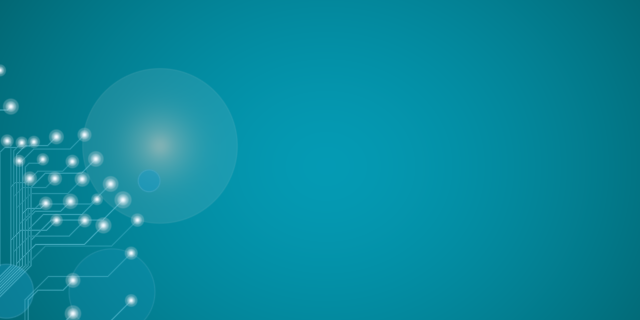
Give the GLSL for this background, as a Shadertoy shader.

```glsl
const vec3 TEAL_BRIGHT = vec3(0.015, 0.605, 0.705);
const vec3 TEAL_DARK = vec3(0.008, 0.45, 0.51);
const vec3 PALE = vec3(0.70, 0.80, 0.83);
const vec3 WARM_GLOW = vec3(0.68, 0.75, 0.73);
const vec3 SKY = vec3(0.10, 0.60, 0.76);
const vec3 WIRE = vec3(0.48, 0.83, 0.92);

float hash(float n) {
    return fract(sin(n * 127.1) * 43758.5453);
}

float segmentDistance(vec2 p, vec2 a, vec2 b) {
    vec2 ab = b - a;
    float t = clamp(dot(p - a, ab) / max(dot(ab, ab), 1e-6), 0.0, 1.0);
    return length(p - a - ab * t);
}

float coverage(float dist, float aa) {
    return 1.0 - smoothstep(-aa, aa, dist);
}

vec3 background(vec2 p) {
    float r = length((p - vec2(1.02, 0.48)) / vec2(1.0, 0.85));
    return mix(TEAL_BRIGHT, TEAL_DARK, pow(r, 1.5));
}

// Translucent disc with a faint rim
vec3 addDisc(vec3 col, vec2 p, vec2 center, float radius, vec3 tint,
             float fill, float rim, float aa) {
    float d = length(p - center) - radius;
    col = mix(col, tint, fill * coverage(d, aa));
    return mix(col, PALE, rim * coverage(abs(d + 0.002) - 0.0015, aa));
}

// Circuit path: slanted tail, trunk, then two 45 degree bends
float traceDistance(vec2 p, vec2 root, vec2 tip) {
    float run = tip.x - root.x;
    float bend = 0.22 * abs(run);
    vec2 stepUp = vec2(sign(run), 1.0) * bend;
    vec2 elbow = vec2(root.x, tip.y - 2.0 * bend);
    vec2 tail = root - vec2(root.x + 0.02);
    float d = segmentDistance(p, tail, root);
    d = min(d, segmentDistance(p, root, elbow));
    d = min(d, segmentDistance(p, elbow, elbow + stepUp));
    d = min(d, segmentDistance(p, elbow + stepUp, tip - stepUp));
    return min(d, segmentDistance(p, tip - stepUp, tip));
}

// Adds a wire and its lit node; light holds wire, halo and core
void addBranch(inout vec3 light, vec2 p, vec2 root, vec2 tip, float seed, float aa) {
    float radius = mix(0.018, 0.027, hash(seed + 5.0));
    float r = length(p - tip);
    float wire = coverage(traceDistance(p, root, tip) - 0.0013, aa);
    float halo = 0.30 * coverage(r - radius, aa);
    halo += 0.22 * coverage(r - 0.65 * radius, aa);
    float core = exp(-pow(r / (0.42 * radius), 2.0));
    light = max(light, vec3(wire * mix(0.35, 0.75, hash(seed)), halo, core));
}

void mainImage(out vec4 fragColor, in vec2 fragCoord) {
    vec2 p = fragCoord / iResolution.y;
    float aa = 1.0 / iResolution.y;
    vec3 col = background(p);

    // Large lens and its warm center
    vec2 lens = vec2(0.50, 0.544);
    float lensRadius = 0.243;
    col = addDisc(col, p, lens, lensRadius, PALE, 0.13, 0.06, aa);
    float r = length(p - lens);
    float glow = 0.50 * exp(-r * r / 0.0105) + 0.18 * exp(-r * r / 0.0012);
    col = mix(col, WARM_GLOW, glow * coverage(r - lensRadius, aa));

    // Smaller blue lenses
    col = addDisc(col, p, vec2(0.466, 0.435), 0.036, SKY, 0.55, 0.18, aa);
    col = addDisc(col, p, vec2(0.350, 0.088), 0.136, SKY, 0.22, 0.12, aa);
    col = addDisc(col, p, vec2(0.020, 0.090), 0.086, SKY, 0.40, 0.15, aa);

    vec3 light = vec3(0.0);

    // Canopy of nodes in slanted, jittered rows
    for (int i = 0; i < 20; i++) {
        float k = float(i);
        float row = floor(k / 4.0);
        float column = mod(k, 4.0);
        vec2 jitter = vec2(hash(k + 1.0), hash(k + 31.0)) - 0.5;
        vec2 tip = vec2(0.03 + 0.038 * row + 0.078 * column, 0.568 - 0.066 * row);
        vec2 root = vec2(0.034 + 0.009 * mod(k, 8.0), 0.17);
        addBranch(light, p, root, tip + 0.03 * jitter, k, aa);
    }

    // Low branches alternate between short and long
    for (int i = 0; i < 4; i++) {
        float k = float(i);
        vec2 tip = vec2(0.228 + 0.182 * mod(k, 2.0), 0.02 + 0.03 * k + 0.011 * k * k);
        addBranch(light, p, vec2(0.108 - 0.01 * k, -0.06), tip, k + 50.0, aa);
    }

    // Tall branches by the left border
    for (int i = 0; i < 3; i++) {
        float k = float(i);
        vec2 tip = vec2(0.034 * k, 0.78 - 0.113 * k);
        addBranch(light, p, vec2(-0.03 + 0.015 * k, 0.17), tip, k + 70.0, aa);
    }

    col = mix(col, WIRE, light.x);
    col = mix(col, PALE, light.y);
    col = mix(col, vec3(0.95, 0.98, 1.0), light.z);
    fragColor = vec4(col, 1.0);
}
```
